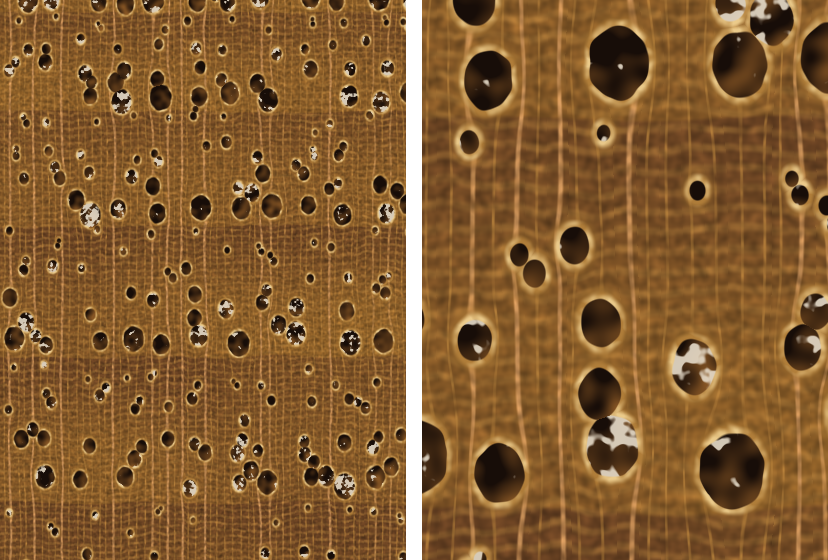
Left: the whole. Right: its middle third, enlarged.
A Shadertoy shader for this texture:

```glsl
// End grain of a hardwood: growth rings crossed by pale rays and fine wavy bands.
// Pores are scattered on a jittered grid that follows the rings, large at the start
// of each ring and small at its end; the rays bend around them.

vec2 hash2(vec2 p) {
    vec3 q = fract(p.xyx * vec3(.1031, .1030, .0973));
    q += dot(q, q.yzx + 33.33);
    return fract((q.xx + q.yz) * q.zy);
}

float gradientNoise(vec2 p) {
    vec2 i = floor(p), f = p - i;
    vec2 w = f * f * f * (f * (f * 6. - 15.) + 10.);
    vec2 e = vec2(0, 1);
    float a = dot(hash2(i) * 2. - 1., f);
    float b = dot(hash2(i + e.yx) * 2. - 1., f - e.yx);
    float c = dot(hash2(i + e) * 2. - 1., f - e);
    float d = dot(hash2(i + 1.) * 2. - 1., f - 1.);
    return 1.6 * mix(mix(a, b, w.x), mix(c, d, w.x), w.y);
}

// Rings narrow slowly towards the top.
float ringToHeight(float r) { return .104 + .275 * r - .014 * r * r; }
float heightToRing(float y) {
    return (.275 - sqrt(max(.0756 - .056 * (y - .104), 0.))) / .028;
}

void mainImage(out vec4 fragColor, in vec2 fragCoord) {
    vec2 p = fragCoord / iResolution.y;
    float px = 1. / iResolution.y;
    float ring = heightToRing(p.y);
    float grain = gradientNoise(p * 190. + 7.);
    float mottle = gradientNoise(p * 85. + 31.);

    // Nearest pore, and the push of all nearby pores on the tissue
    const float cellWidth = .064;
    vec2 cell = floor(vec2(p.x / cellWidth, ring * 4.));
    vec2 bend = vec2(0), poreUv = vec2(0), poreSeed = vec2(0);
    float poreDist = 1.;
    for (int j = -1; j <= 1; j++)
    for (int i = -1; i <= 1; i++) {
        vec2 id = cell + vec2(i, j);
        vec2 key = id + 40.;
        vec2 jitter = hash2(key) - .5;
        vec2 size = hash2(key + 71.3);
        vec2 pick = hash2(key + 153.7);
        float row = mod(id.y, 4.);
        float radius = .0182 * exp2(-.54 * row) * (.72 + .45 * size.x);
        vec2 center = id + .5 + jitter * vec2(.65, row < .5 ? .4 : .75);
        center = vec2(center.x * cellWidth, ringToHeight(center.y / 4.));
        if (pick.x > .9) continue;

        // Some pores have a smaller twin grown against them
        int count = pick.y > .76 ? 2 : 1;
        for (int k = 0; k < count; k++) {
            vec2 d = p - center;
            vec2 uv = d / (radius * vec2(.9, 1.1));
            float dist = (length(uv) - 1. + .09 * mottle) * radius;
            if (dist < poreDist) {
                poreDist = dist;
                poreUv = uv;
                poreSeed = hash2(key + 211.1 + float(k) * 9.);
            }
            vec2 s = d * d / (radius * radius);
            bend += d * exp(-s.x * .9 - s.y * .33);
            float angle = 1.57 + 2.4 * (size.y - .5);
            center += vec2(cos(angle), sin(angle)) * radius * 1.85;
            radius *= .8;
        }
    }
    vec2 q = p - vec2(.8, .35) * bend;

    // Ground tissue: golden early wood, darker and redder late wood
    float f = fract(ring + .025 * gradientNoise(p * vec2(9, 3)));
    float late = smoothstep(.3, .95, f) * smoothstep(1., .985, f);
    float tone = .72 - .6 * late + .3 * (p.y - .5) + .35 * gradientNoise(p * 4. + 3.);
    vec3 color = mix(vec3(.40, .25, .13), vec3(.54, .365, .15), clamp(tone, 0., 1.));

    // Ray columns, a few of them much stronger
    float u = (q.x + .004 * gradientNoise(q * vec2(7, 5))) / .0132;
    float column = floor(u);
    vec2 rayRandom = hash2(vec2(column + 15., 4.));
    float strong = smoothstep(.72, .86, rayRandom.x);
    float rayDist = abs(fract(u) - .5 + .4 * (rayRandom.y - .5)) * .0132;

    // Wavy cross bands, slightly offset from column to column
    float v = q.y / .0128 + .8 * gradientNoise(q * vec2(8, 6))
            + .3 * gradientNoise(q * vec2(42, 22)) + .22 * rayRandom.y;
    float band = smoothstep(.32, .04, abs(fract(v) - .5));
    band *= clamp(.62 + .5 * gradientNoise(q * vec2(60, 35)), 0., 1.);
    color = mix(color, vec3(.66, .47, .22), band * .62);
    color *= 1. + .20 * grain + .16 * mottle;

    float rayWidth = mix(.0008, .0017, strong);
    float ray = smoothstep(rayWidth + px, rayWidth * .3, rayDist);
    float speckle = gradientNoise(vec2(q.x * 210., q.y * 120.) + 5.);
    ray *= clamp(mix(.5, .78, strong) + .55 * speckle, 0., 1.);
    vec3 rayColor = mix(vec3(.68, .48, .22), vec3(.78, .56, .34), strong);
    color = mix(color, rayColor * (1. + .2 * grain), ray);

    // Pale rim around each pore, with a soft golden halo
    color = mix(color, vec3(.68, .48, .20), .5 * smoothstep(.010, .001, poreDist));
    vec3 rimColor = mix(vec3(.70, .50, .23), vec3(.95, .83, .58), clamp(.42 + mottle + .5 * grain, 0., 1.));
    color = mix(color, rimColor, .9 * smoothstep(.0052, .0012, poreDist));

    // Hollow interior: shaded wall, dark depth and glossy white flecks
    float depth = gradientNoise(p * 60. + poreSeed * 9.);
    float lit = .3 + .3 * dot(poreUv, vec2(.4, -.6)) + .7 * depth + .35 * (poreSeed.y - .5);
    vec3 hole = mix(vec3(.09, .05, .03), vec3(.52, .33, .14), clamp(lit, 0., 1.));
    float fleck = mottle + .6 * grain + .5 * depth + 1.1 * poreSeed.x - .85;
    hole = mix(hole, vec3(.90, .86, .79), .9 * smoothstep(.05, .4, fleck));
    color = mix(color, hole, smoothstep(px, -px, poreDist));

    fragColor = vec4(clamp(color, 0., 1.), 1);
}
```
